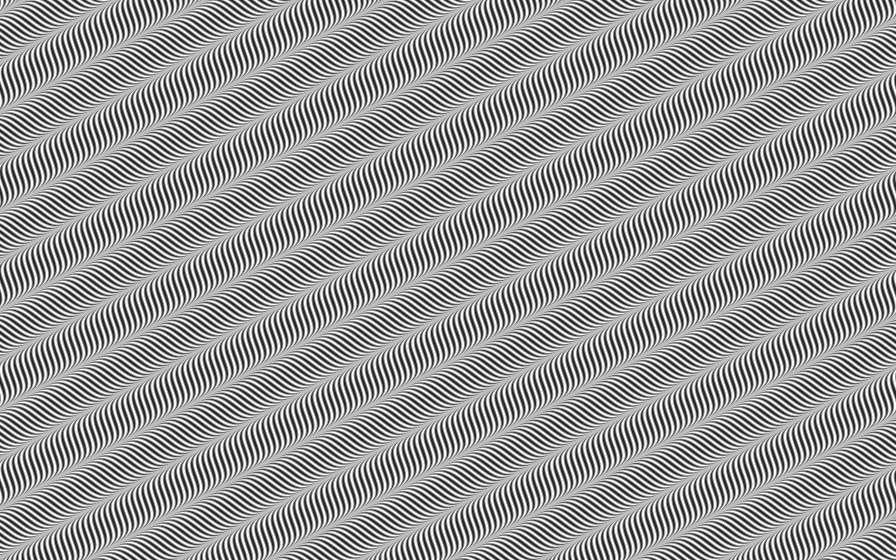
Write a WebGL 2 fragment shader that draws this pattern.

```glsl
#version 300 es
precision highp float;
// Diagonal ribbons of fine S-shaped stripes that taper into pale feathered seams.

#define SEAM_ANGLE 0.50     // tilt of the ribbons, radians
#define BAND_RISE 0.0885    // vertical height of one ribbon, in canvas heights
#define BAND_SHIFT 0.964    // offset of the ribbons, in ribbons
#define STRIPE_STEP 0.0111  // stripe spacing along a seam
#define BEND 1.40           // how far stripe ends turn into the seam
#define LEAN 0.22           // sideways reach of each stripe
#define SKEW 0.15           // backward slant shared by all stripes
#define DARK_MIDDLE 0.55    // dark share at the middle of a ribbon
#define DARK_SEAM 0.28      // dark share at a seam
#define SOFTNESS 0.0032     // edge softness, in canvas heights

uniform vec2 u_resolution;
out vec4 outColor;

const vec3 INK = vec3(0.15);
const vec3 PAPER = vec3(0.985);

// Dark coverage of the stripes at p, measured in canvas heights.
float stripeCoverage(vec2 p, float softness) {
    vec2 along = vec2(cos(SEAM_ANGLE), sin(SEAM_ANGLE));
    vec2 across = vec2(-along.y, along.x);
    float bandWidth = BAND_RISE * along.x;
    float height = dot(p, across);

    // Position inside the ribbon, from -1 to 1; neighbours are mirrored.
    float band = height / bandWidth + BAND_SHIFT;
    float t = 2.0 * fract(band) - 1.0;
    float side = 1.0 - 2.0 * mod(floor(band), 2.0);

    // The tangent curve makes an S whose ends run along the seams.
    float curve = side * 0.5 * bandWidth * LEAN * tan(BEND * t) - SKEW * height;
    float cosine = cos(BEND * t);
    float slope = side * LEAN * BEND / (cosine * cosine) - SKEW;

    // Convert the stripe phase to a smooth edge.
    float phase = (dot(p, along) - curve) / STRIPE_STEP;
    float blur = softness * sqrt(1.0 + slope * slope) / STRIPE_STEP;
    float dark = mix(DARK_MIDDLE, DARK_SEAM, t * t);
    float edge = 0.5 * dark - abs(fract(phase) - 0.5);
    float crisp = clamp(0.5 + edge / blur, 0.0, 1.0);

    // Stripes finer than the softness settle to their average tone.
    return mix(crisp, dark, smoothstep(0.7, 1.6, blur));
}

void main() {
    vec2 p = gl_FragCoord.xy / u_resolution.y;
    float ink = stripeCoverage(p, max(SOFTNESS, 1.0 / u_resolution.y));
    outColor = vec4(mix(PAPER, INK, ink), 1.0);
}
```
